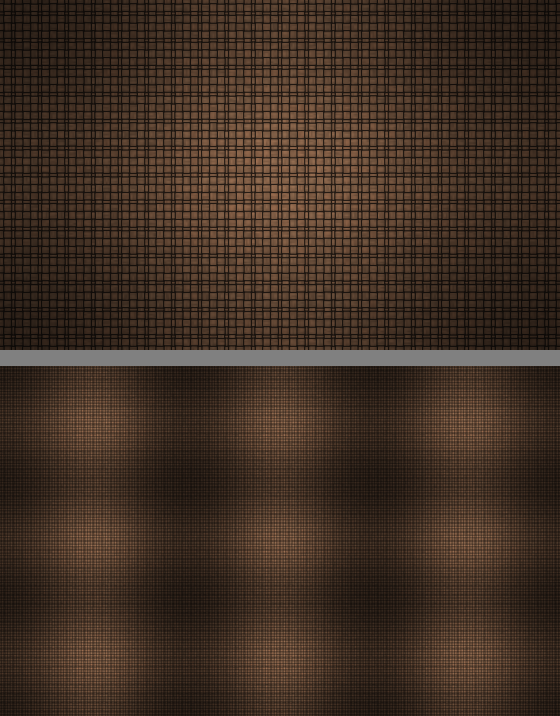
Top, the tile; bottom, the same tile 3 across and 3 down.
Write a WebGL 1 fragment shader that draws this pattern.

```glsl
precision highp float;
// Woven brown leather: three broad strips and one narrow strip per repeat,
// crossing over and under, with dark gaps, fine grain and a warm central glow.
// Strips are rounded-box distances; grain and glow wrap at the canvas edges.

uniform vec2 u_resolution;

const float PI = 3.14159265;
const vec2 REPEATS = vec2(21.0, 13.0);   // whole repeats across and down
const vec2 PHASE = vec2(0.5, 0.5);       // centres a narrow strip on the canvas
const float STRIPS = 4.0;                // strips per repeat, even for the weave
const float NARROW = 0.13;               // narrow strip width, in repeats
const float GAP_SIDE = 0.030;            // inset at a strip's long sides
const float GAP_END = 0.012;             // inset where a strip dives under
const float CORNER = 0.035;
const float SOFTNESS = 0.014;
const vec2 GRAIN_ACROSS = vec2(126.0, 208.0);
const vec2 GRAIN_DOWN = vec2(336.0, 78.0);
const float GRAIN_DEPTH = 0.22;
const float TONE_SPREAD = 0.10;
const vec2 FALLOFF = vec2(0.68, 0.42);   // glow falloff across and down
const vec3 TAN = vec3(0.530, 0.400, 0.300);
const vec3 RUSSET = vec3(0.520, 0.365, 0.265);
const vec3 GAP_COLOR = vec3(0.150, 0.112, 0.085);

float hash(vec2 p) {
  return fract(sin(dot(p, vec2(12.9898, 78.233))) * 43758.5453);
}

// Value noise on a lattice that wraps after size cells.
float wrapNoise(vec2 uv, vec2 size) {
  vec2 p = uv * size;
  vec2 i = floor(p);
  vec2 f = fract(p);
  f = f * f * (3.0 - 2.0 * f);
  vec2 a = mod(i, size);
  vec2 b = mod(i + 1.0, size);
  return mix(mix(hash(a), hash(vec2(b.x, a.y)), f.x),
             mix(hash(vec2(a.x, b.y)), hash(b), f.x), f.y);
}

// Returns strip index, signed offset from its centre line, and half width.
vec3 findStrip(float p) {
  float cell = floor(p);
  float t = p - cell;
  if (t < NARROW) {
    return vec3(cell * STRIPS, t - 0.5 * NARROW, 0.5 * NARROW);
  }
  float wide = (1.0 - NARROW) / (STRIPS - 1.0);
  float j = min(floor((t - NARROW) / wide), STRIPS - 2.0);
  return vec3(cell * STRIPS + 1.0 + j, t - NARROW - (j + 0.5) * wide, 0.5 * wide);
}

float roundedBox(vec2 p, vec2 halfSize, float radius) {
  vec2 q = abs(p) - halfSize + radius;
  return length(max(q, 0.0)) + min(max(q.x, q.y), 0.0) - radius;
}

void main() {
  vec2 uv = gl_FragCoord.xy / u_resolution;
  vec2 p = uv * REPEATS + PHASE + 0.5 * NARROW;
  vec3 column = findStrip(p.x);
  vec3 row = findStrip(p.y);
  vec2 id = mod(vec2(column.x, row.x), REPEATS * STRIPS);
  vec2 local = vec2(column.y, row.y);
  vec2 halfSize = vec2(column.z, row.z);

  // Alternate which strip lies on top.
  float down = mod(id.x + id.y, 2.0);
  vec2 inset = mix(vec2(GAP_END, GAP_SIDE), vec2(GAP_SIDE, GAP_END), down);
  float d = roundedBox(local, halfSize - inset, CORNER);
  float pixel = max(REPEATS.x / u_resolution.x, REPEATS.y / u_resolution.y);
  float soft = max(SOFTNESS, 0.6 * pixel);
  float leather = 1.0 - smoothstep(-soft, soft, d);

  // Bend each strip: darker at its ends, slightly lit from above left.
  vec2 q = local / halfSize;
  float along = mix(q.x, q.y, down);
  float relief = 1.04 - 0.16 * along * along + 0.035 * (q.y - q.x);

  // Grain runs along the top strip; tone changes from one crossing to the next.
  float grain = mix(wrapNoise(uv, GRAIN_ACROSS), wrapNoise(uv, GRAIN_DOWN), down);
  float tone = hash(id + 17.0);
  float stripTone = hash(mix(vec2(3.0, id.y), vec2(id.x, 5.0), down));
  vec3 color = mix(TAN, RUSSET, 0.5 * (tone + stripTone));
  color *= relief * (1.0 + GRAIN_DEPTH * (grain - 0.5) + TONE_SPREAD * (tone - 0.5));
  color = mix(GAP_COLOR, color, leather);

  // Periodic glow, flat at every edge.
  vec2 s = sin(PI * (uv - 0.5));
  color *= exp(-dot(FALLOFF, s * s));

  gl_FragColor = vec4(color, 1.0);
}
```
